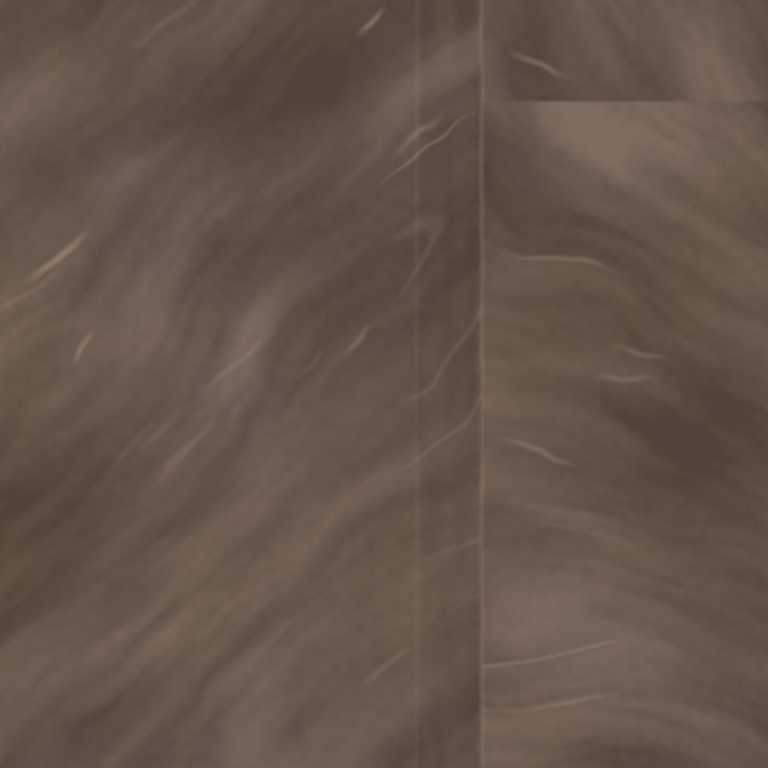
This texture is drawn by a WebGL 1 fragment shader. Its source:

```glsl
precision highp float;
uniform vec2 u_resolution;

#define CLOUD_CONTRAST 1.75
#define STREAK_CONTRAST 1.15
#define GRAIN_CONTRAST 0.22
#define BASE_TONE 0.27
#define LEFT_ANGLE 0.78
#define RIGHT_ANGLE -0.50
#define BAND_START 0.543
#define BAND_END 0.627
#define JOINT_HEIGHT 0.868
#define FLECKS 12

const vec3 DARK_BROWN = vec3(0.345, 0.286, 0.250);
const vec3 LIGHT_BROWN = vec3(0.470, 0.402, 0.350);
const vec3 VEIN_CREAM = vec3(0.640, 0.560, 0.480);
const vec3 OLIVE_SHIFT = vec3(0.004, 0.005, -0.020);

float hash(vec2 p) {
  vec3 q = fract(p.xyx * 0.1031);
  q += dot(q, q.yzx + 33.33);
  return fract((q.x + q.y) * q.z);
}

float noise(vec2 p) {
  vec2 cell = floor(p), f = fract(p);
  f = f * f * (3.0 - 2.0 * f);
  return mix(mix(hash(cell), hash(cell + vec2(1.0, 0.0)), f.x),
             mix(hash(cell + vec2(0.0, 1.0)), hash(cell + 1.0), f.x), f.y);
}

float fbm(vec2 p) {
  float sum = 0.0, amplitude = 0.533;
  for (int i = 0; i < 4; i++) {
    sum += amplitude * noise(p);
    p = mat2(1.6, 1.2, -1.2, 1.6) * p + 17.3;
    amplitude *= 0.5;
  }
  return sum;
}

// Streaks keep their stretch in every octave
float streaks(vec2 p) {
  return 0.5 * noise(p) + 0.3 * noise(p * 2.1 + 9.2) + 0.2 * noise(p * 4.3 + 31.7);
}

// Coordinates along and across the grain
vec2 alongGrain(vec2 p, float angle) {
  float c = cos(angle), s = sin(angle);
  return vec2(c * p.x + s * p.y, c * p.y - s * p.x);
}

// Stone tone in x, vein strength in y
vec2 stone(vec2 p, float angle, float seed) {
  vec2 warp = vec2(fbm(p * 3.0 + seed), fbm(p * 3.0 + seed + 40.0)) - 0.5;
  vec2 g = alongGrain(p + 0.16 * warp, angle);
  float cloud = fbm(g * vec2(2.4, 6.0) + seed);
  float streak = streaks(g * vec2(3.5, 19.0) + seed + 70.0);
  float ridge = abs(noise(g * vec2(3.0, 13.0) + seed + 110.0) - 0.5);
  float patches = smoothstep(0.56, 0.85, noise(p * 5.5 + seed + 150.0));
  float vein = (1.0 - smoothstep(0.0, 0.07, ridge)) * patches;
  float tone = CLOUD_CONTRAST * (cloud - 0.5) + STREAK_CONTRAST * (streak - 0.5);
  return vec2(tone, 0.30 * vein);
}

// Tapered stroke with soft edges
float stroke(vec2 p, vec2 center, float angle, float halfLength, float width) {
  vec2 g = alongGrain(p - center, angle);
  float taper = 1.0 - smoothstep(0.2, 1.0, abs(g.x) / halfLength);
  g.y += 0.010 * (noise(vec2(g.x * 35.0, center.x * 90.0)) - 0.5);
  return taper * (1.0 - smoothstep(0.0, width, abs(g.y)));
}

float seam(float x, float position, float width) {
  return 1.0 - smoothstep(0.0, width, abs(x - position));
}

void main() {
  vec2 uv = gl_FragCoord.xy / u_resolution;
  float edge = 1.5 / u_resolution.x;
  float rightSide = smoothstep(-edge, edge, uv.x - BAND_END);
  float band = smoothstep(-0.004, 0.004, uv.x - BAND_START) * (1.0 - rightSide);
  float upper = smoothstep(-0.003, 0.003, uv.y - JOINT_HEIGHT);

  // Slabs with different grain
  float leftAngle = LEFT_ANGLE + 0.2 * smoothstep(0.4, 0.0, uv.y);
  vec2 leftStone = stone(uv, leftAngle, 3.7);
  vec2 lowerRight = stone(uv - vec2(BAND_END, 0.4), RIGHT_ANGLE * (0.35 + uv.y), 61.4);
  vec2 upperRight = stone(uv - vec2(BAND_END, 0.4), -1.1, 88.2) + vec2(0.12, 0.0);
  leftStone *= mix(1.0, 0.6, smoothstep(0.3, 0.5, uv.x));
  vec2 surface = mix(leftStone, mix(lowerRight, upperRight, upper), rightSide);

  // Broad light, band shade and fine grain
  float tone = BASE_TONE + surface.x + 0.13 * rightSide - 0.10 * band;
  tone += 0.12 * smoothstep(0.25, 0.0, uv.x) * smoothstep(0.3, 0.6, uv.y);
  tone += band * 0.25 * (noise(uv * vec2(70.0, 6.0)) - 0.5);
  tone += GRAIN_CONTRAST * (0.6 * noise(uv * 85.0) + 0.4 * noise(uv * 190.0) - 0.5);

  // Scattered pale flecks
  float vein = surface.y;
  for (int i = 0; i < FLECKS; i++) {
    float id = float(i);
    vec2 center = vec2(hash(vec2(id, 5.1)), hash(vec2(id, 19.6)));
    float onRight = step(BAND_END, center.x);
    float angle = mix(LEFT_ANGLE, -0.15, onRight) + 0.4 * (hash(vec2(id, 43.0)) - 0.5);
    float halfLength = mix(0.03, 0.08, hash(vec2(id, 67.0)));
    float fleck = stroke(uv, center, angle, halfLength, 0.007);
    float sameSlab = mix(1.0 - rightSide, rightSide, onRight);
    vein += fleck * sameSlab * mix(0.12, 0.5, hash(vec2(id, 81.0)));
  }
  vein += 0.6 * stroke(uv, vec2(0.075, 0.665), 0.75, 0.065, 0.008);
  vein += 0.35 * stroke(uv, vec2(0.555, 0.805), 0.68, 0.10, 0.004) * (1.0 - rightSide);

  // Worn vertical seams
  float wear = 0.4 + 0.9 * noise(vec2(3.0, uv.y * 11.0));
  vein += wear * (0.20 * seam(uv.x, BAND_END, 0.006) + 0.08 * seam(uv.x, BAND_START, 0.006));

  vec3 color = mix(DARK_BROWN, LIGHT_BROWN, clamp(tone, -0.22, 1.2));
  color += OLIVE_SHIFT * 2.0 * (fbm(uv * 4.0 + 200.0) - 0.5);
  color = mix(color, VEIN_CREAM, clamp(vein, 0.0, 0.85));
  gl_FragColor = vec4(color, 1.0);
}
```
